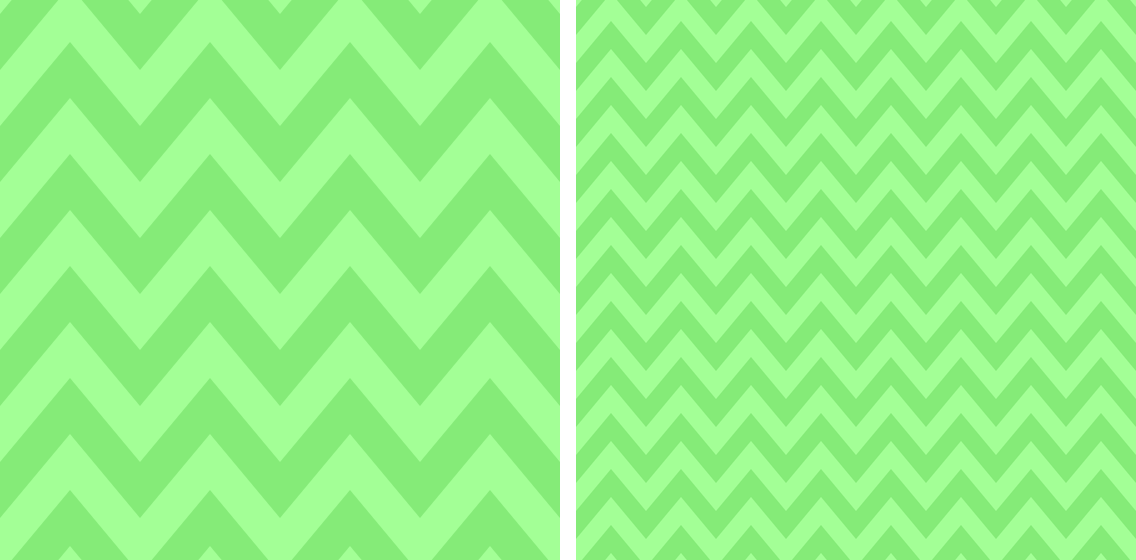
Left, the tile; right, the same tile 2 across and 2 down.
Give the GLSL for this pattern, as a Shadertoy shader.

```glsl
// Two-tone zigzag stripes in soft greens.
// A triangle wave bends the vertical coordinate; repeating it gives equal
// chevron bands. Whole repeat counts on both axes make the tile seamless.

#define ZIGZAGS 4.0        // peaks across the canvas
#define BANDS 5.0          // light and dark pairs down the canvas
#define RISE 0.75          // zigzag height, in band periods
#define BAND_CENTER 0.125  // middle of a light band at the left edge, in periods
#define LIGHT_SHARE 0.5    // part of each period that is light
#define DARK_GREEN vec3(0.52, 0.92, 0.47)
#define LIGHT_GREEN vec3(0.64, 1.00, 0.59)

// 0 at whole numbers, 1 halfway between them
float triangleWave(float x) {
    return 1.0 - abs(2.0 * fract(x) - 1.0);
}

// Signed distance to the nearest band edge in canvas units, positive in light
float chevronDistance(vec2 uv) {
    float phase = uv.y * BANDS - RISE * triangleWave(uv.x * ZIGZAGS);
    float fromCenter = abs(fract(phase - BAND_CENTER + 0.5) - 0.5);
    float slope = length(vec2(2.0 * RISE * ZIGZAGS, BANDS));
    return (0.5 * LIGHT_SHARE - fromCenter) / slope;
}

void mainImage(out vec4 fragColor, in vec2 fragCoord) {
    vec2 uv = fragCoord / iResolution.xy;

    // Blend over about one pixel at each edge
    float pixel = 1.0 / min(iResolution.x, iResolution.y);
    float light = clamp(chevronDistance(uv) / pixel + 0.5, 0.0, 1.0);

    fragColor = vec4(mix(DARK_GREEN, LIGHT_GREEN, light), 1.0);
}
```
